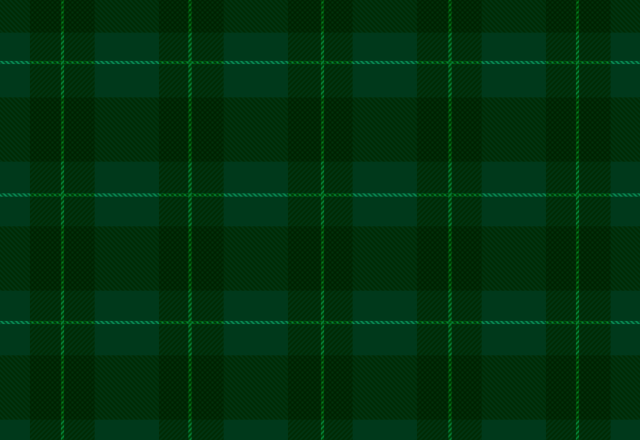
This pattern is drawn by a WebGL 2 fragment shader. Its source:

```glsl
#version 300 es
precision highp float;
// Green tartan: twill-hatched dark bands crossing on teal, with fine bright lines.

uniform vec2 u_resolution;
out vec4 fragColor;

// Lengths are in threads; the cloth is THREADS_HIGH threads tall.
#define THREADS_HIGH 352.0
#define SETT 103.2                     // one repeat of the check
#define BAND_HALF 25.9                 // half width of a band
#define BAND_CENTRE vec2(49.8, 52.0)   // first band centre, from top left
#define LINE_HALF 1.3
#define TWILL 4.0                      // pitch of the diagonal weave
#define TEAL vec3(0.0, 0.225, 0.105)
#define BRIGHT vec3(0.03, 0.54, 0.33)
#define TINT_LIGHT vec3(0.5, 0.93, 0.70) // raised part of a dark band
#define TINT_DARK vec3(0.0, 0.73, 0.10)  // sunken part of a dark band

// Coverage of a strip, given distance from its centre.
vec2 strip(vec2 dist, float halfWidth, float soft) {
    return 1.0 - smoothstep(halfWidth - soft, halfWidth + soft, dist);
}

// Soft diagonal ridges, 0 in the grooves and 1 on the crests.
float twill(float diagonal) {
    return 0.5 + 0.5 * cos(6.28318 * diagonal / TWILL);
}

// Centres of the bright lines; one gap is a whole twill wider than the rest.
vec2 lineCentre(vec2 p) {
    vec2 repeat = floor(p / SETT);
    return 50.0 + 102.0 * repeat + TWILL * step(vec2(2.0, 1.0), repeat);
}

void main() {
    float thread = THREADS_HIGH / u_resolution.y;
    vec2 p = vec2(gl_FragCoord.x, u_resolution.y - gl_FragCoord.y) * thread;
    float soft = 0.6 * thread;

    // x: inside a vertical band, y: inside a horizontal band
    vec2 fromCentre = abs(mod(p - BAND_CENTRE + 0.5 * SETT, SETT) - 0.5 * SETT);
    vec2 band = strip(fromCentre, BAND_HALF, soft);
    vec2 line = strip(abs(p - lineCentre(p)), LINE_HALF, soft);

    float rising = twill(p.x + p.y);
    float falling = twill(p.x - p.y);

    // Bright lines, beaded by the weave
    vec3 colour = TEAL;
    colour = mix(colour, BRIGHT, line.y * mix(0.15, 1.0, falling));
    colour = mix(colour, BRIGHT, line.x * mix(0.4, 1.0, rising));

    // Dark bands tint the cloth beneath: upright ones rise, level ones fall
    vec3 uprightTint = mix(TINT_DARK, TINT_LIGHT, rising);
    vec3 levelTint = mix(TINT_DARK, TINT_LIGHT, falling);
    colour *= mix(vec3(1.0), uprightTint, band.x);
    colour *= mix(levelTint, vec3(1.0), band.y);

    fragColor = vec4(colour, 1.0);
}
```
